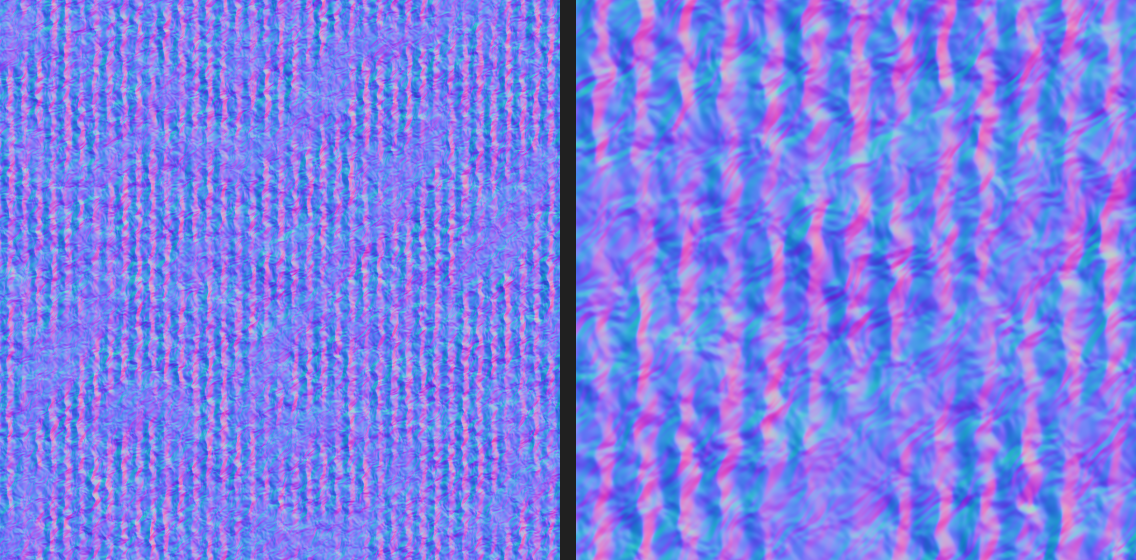
Left: the whole. Right: its middle third, enlarged.
Give the GLSL for this texture map, as a WebGL 1 fragment shader.

```glsl
precision highp float;

uniform vec2 u_resolution;

// Random unit gradient for a lattice cell
vec2 cellGradient(vec2 cell) {
  float turn = fract(sin(dot(cell, vec2(127.1, 311.7))) * 43758.545);
  return vec2(cos(turn * 6.2832), sin(turn * 6.2832));
}

float gradientNoise(vec2 p) {
  vec2 cell = floor(p);
  vec2 f = p - cell;
  vec2 fade = f * f * f * (f * (f * 6.0 - 15.0) + 10.0);
  float a = dot(cellGradient(cell), f);
  float b = dot(cellGradient(cell + vec2(1.0, 0.0)), f - vec2(1.0, 0.0));
  float c = dot(cellGradient(cell + vec2(0.0, 1.0)), f - vec2(0.0, 1.0));
  float d = dot(cellGradient(cell + 1.0), f - 1.0);
  return mix(mix(a, b, fade.x), mix(c, d, fade.x), fade.y);
}

// Coordinates along and across a slanted grain, stretched along it
vec2 grainSpace(vec2 p, float angle) {
  float c = cos(angle);
  float s = sin(angle);
  return vec2((c * p.x + s * p.y) * 0.62, c * p.y - s * p.x);
}

// Upright ribs: a slow rise on the left, a steeper fall on the right
float ribs(vec2 p) {
  float wobble = 0.12 * gradientNoise(p * vec2(16.0, 9.0))
               + 0.28 * gradientNoise(grainSpace(p, 0.7) * 78.0);
  float phase = p.x * 39.4 + wobble;
  float id = floor(phase);
  float t = phase - id;
  float profile = smoothstep(0.0, 0.62, t) * (1.0 - smoothstep(0.52, 1.0, t));
  float strength = 0.95 + 1.0 * gradientNoise(vec2(id * 3.7, p.y * 11.0));
  return profile * strength;
}

float surfaceHeight(vec2 p) {
  // Slanted worn areas where the ribs are partly filled in
  float region = gradientNoise(grainSpace(p, 0.95) * 10.0 + 4.3)
               + 0.5 * gradientNoise(grainSpace(p, 0.85) * 32.0);
  float worn = smoothstep(-0.05, 0.4, region);
  float height = 0.0064 * ribs(p) * (1.0 - 0.8 * worn) + 0.0032 * worn;

  // Slanted grain from broad lumps to fine scratches, bent to look broken
  vec2 bend = vec2(gradientNoise(p * 44.0), gradientNoise(p * 44.0 + 9.5));
  vec2 bent = p + 0.007 * bend;
  float frequency = 14.0;
  float slope = 0.09;
  for (int i = 0; i < 5; i++) {
    float angle = 0.8 + 0.3 * sin(float(i) * 2.3);
    vec2 q = grainSpace(bent, angle) * frequency + float(i) * 17.3;
    height += gradientNoise(q) * slope / frequency * mix(1.1, 0.85, worn);
    frequency *= 2.0;
    slope *= 1.28;
  }
  return height;
}

void main() {
  vec2 p = gl_FragCoord.xy / u_resolution;

  // Surface slope by central differences
  vec2 e = vec2(0.0008, 0.0);
  vec2 rise = vec2(surfaceHeight(p + e.xy) - surfaceHeight(p - e.xy),
                   surfaceHeight(p + e.yx) - surfaceHeight(p - e.yx));
  vec3 normal = normalize(vec3(-rise / (2.0 * e.x), 1.0));

  gl_FragColor = vec4(normal * vec3(0.5, 0.5, 0.47) + 0.5, 1.0);
}
```
